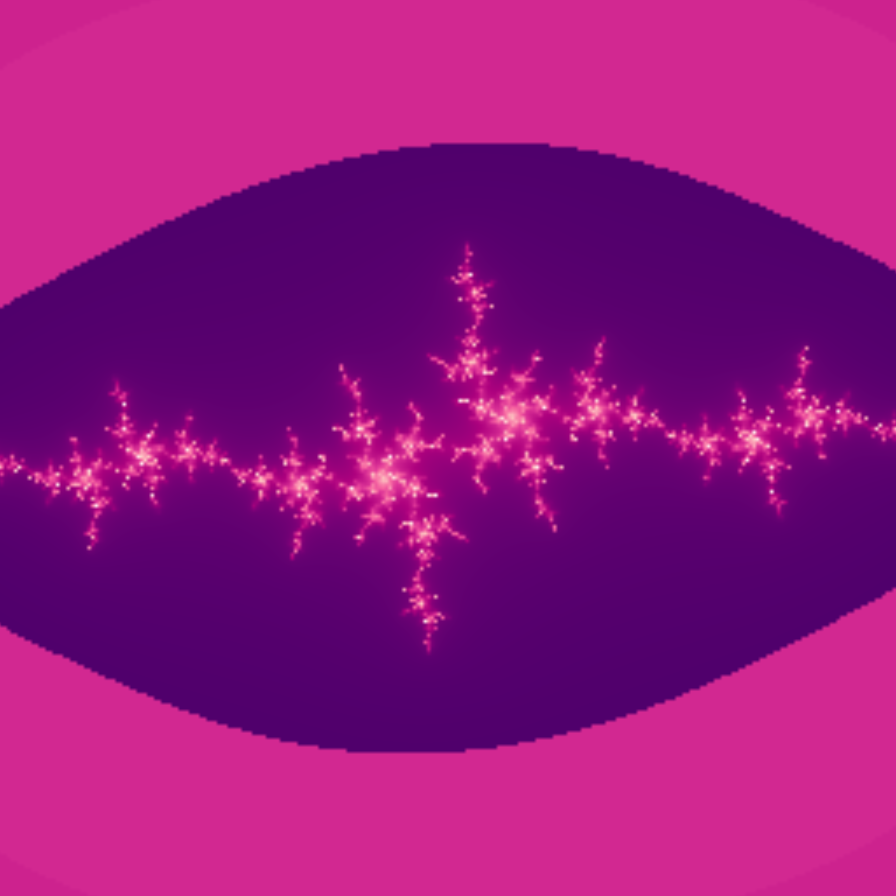
Reproduce this background procedurally as a WebGL 2 fragment shader.

```glsl
#version 300 es
precision highp float;
// Draws a dusty quadratic Julia set inside a dark lens on flat pink bands.
// Each node of a fine lattice gets an escape time, which picks a colour from
// a purple-to-cream ramp; neighbouring nodes are blended to smooth the edges.

uniform vec2 u_resolution;
out vec4 outColor;

const vec2 JULIA_SEED = vec2(-1.25, -0.15);
const float HALF_SPAN = 1.5;      // canvas half width in the complex plane
const float BAILOUT = 4.0;
const int MAX_STEPS = 80;
const float LATTICE_CELLS = 256.0;

const vec3 RAMP[9] = vec3[9](
    vec3(0.286, 0.000, 0.416), vec3(0.478, 0.004, 0.467),
    vec3(0.682, 0.004, 0.494), vec3(0.867, 0.204, 0.592),
    vec3(0.969, 0.408, 0.631), vec3(0.980, 0.624, 0.710),
    vec3(0.988, 0.773, 0.753), vec3(0.992, 0.878, 0.867),
    vec3(1.000, 0.969, 0.953));

vec3 rampColor(float t) {
    float x = clamp(t, 0.0, 1.0) * 8.0;
    int i = min(int(x), 7);
    return mix(RAMP[i], RAMP[i + 1], x - float(i));
}

vec2 complexSquare(vec2 z) {
    return vec2(z.x * z.x - z.y * z.y, 2.0 * z.x * z.y);
}

// Ramp position for a start point: x = step count, y = smooth step count
vec2 escapeTime(vec2 z, vec2 seed) {
    int steps = 0;
    while (steps < MAX_STEPS && dot(z, z) <= BAILOUT * BAILOUT) {
        z = complexSquare(z) + seed;
        steps++;
    }
    float overshoot = log2(log(max(length(z), BAILOUT)) / log(BAILOUT));
    return vec2(float(steps), float(steps) - overshoot);
}

// Two flat outer bands, then the dark lens brightening towards the set
vec3 nodeColor(vec2 node) {
    vec2 uv = (node + 0.5) / LATTICE_CELLS;
    vec2 time = escapeTime((uv * 2.0 - 1.0) * HALF_SPAN, JULIA_SEED);
    if (time.x < 1.5) return rampColor(0.332);
    if (time.x < 2.5) return rampColor(0.346);
    return rampColor((time.y - 0.6) / float(MAX_STEPS));
}

void main() {
    vec2 lattice = gl_FragCoord.xy / u_resolution * LATTICE_CELLS - 0.5;
    vec2 node = floor(lattice);
    vec2 blend = lattice - node;

    // Bilinear blend of the four surrounding nodes
    vec3 lower = mix(nodeColor(node), nodeColor(node + vec2(1.0, 0.0)), blend.x);
    vec3 upper = mix(nodeColor(node + vec2(0.0, 1.0)), nodeColor(node + 1.0), blend.x);
    outColor = vec4(mix(lower, upper, blend.y), 1.0);
}
```
